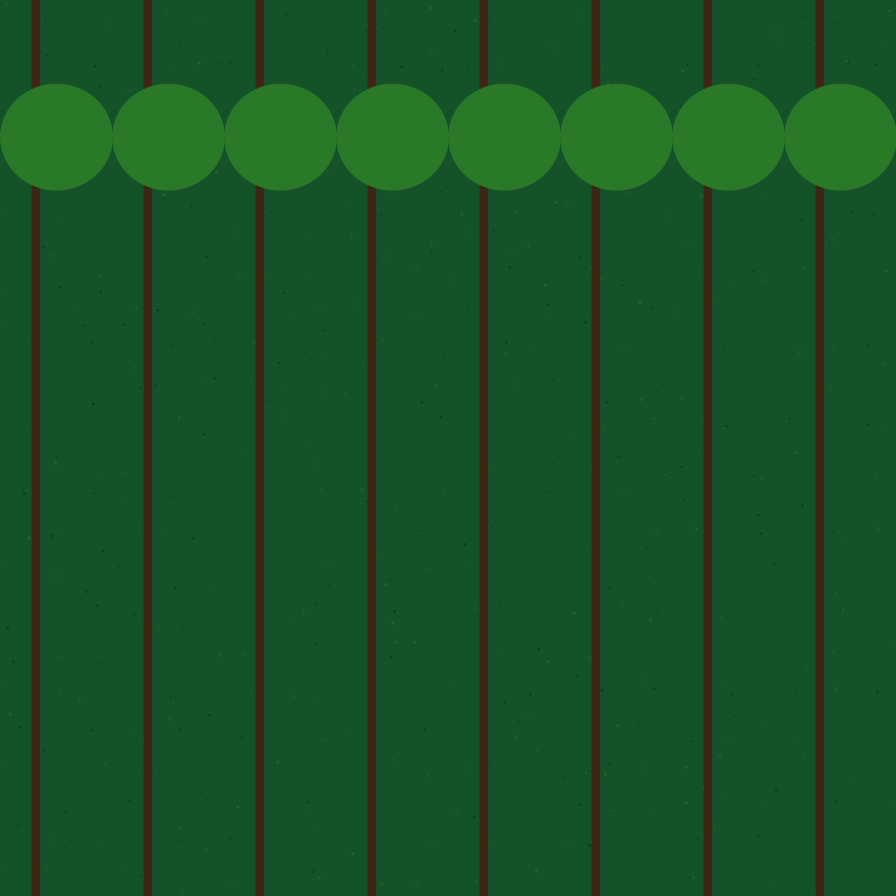
Write a three.js fragment shader that draws this pattern.

```glsl
// Dark green speckled ground with eight brown stripes and a row of green discs.
varying vec2 vUv;

vec3 hash3(vec2 p) {
  vec3 q = fract(vec3(p.xyx) * vec3(0.1031, 0.1030, 0.0973));
  q += dot(q, q.yxz + 33.33);
  return fract((q.xxy + q.yzz) * q.zyx);
}

// Coverage of a shape from its signed distance, smoothed over one pixel.
float fill(float dist, float pixel) {
  return 1.0 - smoothstep(-0.5 * pixel, 0.5 * pixel, dist);
}

// One jittered dot in some cells of a wrapping grid, with varied strength.
float specks(vec2 uv, float cells, float density, float seed, float pixel) {
  vec2 p = uv * cells;
  vec2 id = mod(floor(p), cells);
  vec3 place = hash3(id + seed);
  vec3 look = hash3(id + seed + 57.0);
  vec2 center = mix(vec2(0.1), vec2(0.9), place.xy);
  float dist = length(fract(p) - center) / cells - mix(0.0009, 0.0017, look.x);
  return step(place.z, density) * mix(0.25, 1.0, look.y) * fill(dist, pixel);
}

void main() {
  float pixel = fwidth(vUv.y);
  float columns = 8.0;
  float x = fract(vUv.x * columns);

  // Ground with sparse dark and light specks
  vec3 color = vec3(0.082, 0.322, 0.161);
  float dark = specks(vUv, 24.0, 0.62, 11.0, pixel);
  float light = specks(vUv, 24.0, 0.48, 173.0, pixel);
  color = mix(color, vec3(0.045, 0.20, 0.13), 0.8 * dark);
  color = mix(color, vec3(0.17, 0.44, 0.20), 0.6 * light);

  // Vertical stripes
  float stripe = (abs(x - 0.3203) - 0.039) / columns;
  color = mix(color, vec3(0.240, 0.153, 0.080), fill(stripe, pixel));

  // Row of slightly flattened discs that touch side to side
  vec2 radius = vec2(0.503, 0.477) / columns;
  float across = fract(x - 0.005) - 0.5;
  vec2 offset = vec2(across / columns, vUv.y - 0.847);
  float disc = (length(offset / radius) - 1.0) * radius.y;
  color = mix(color, vec3(0.161, 0.475, 0.161), fill(disc, pixel));

  gl_FragColor = vec4(color, 1.0);
}
```
